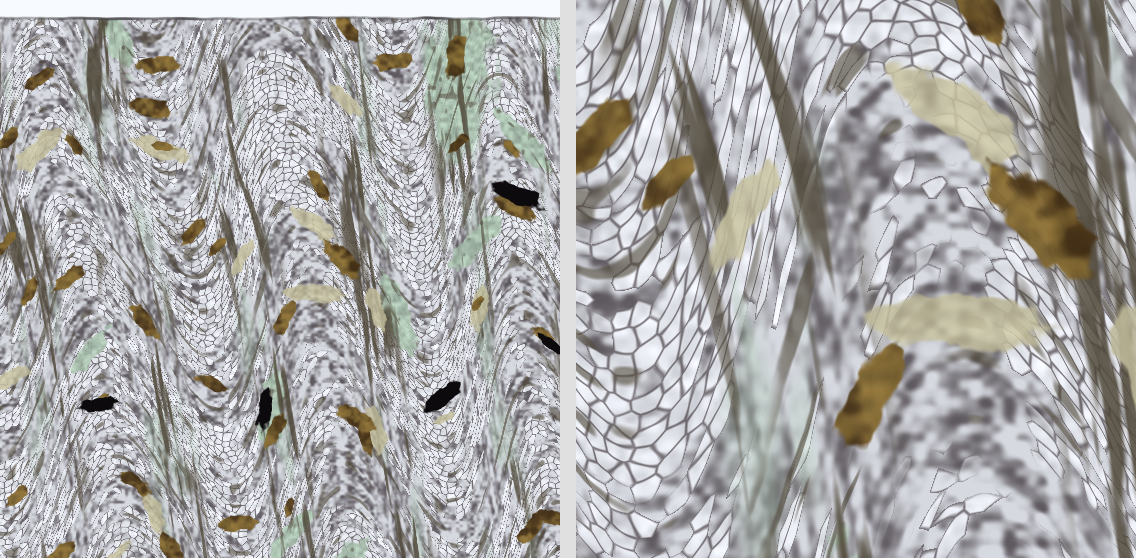
Left: the whole. Right: its middle third, enlarged.
Write a Shadertoy shader that draws this texture.

```glsl
// Folded mica schist in thin section: crenulated quartz and mica with brown, green and black flakes.
const float FOLD_WIDTH = 0.39;
const float FOLD_HEIGHT = 0.14;
const float FOLD_LEAN = 0.12;
const float ROCK_TOP = 0.967;
const vec2 GRAIN_DENSITY = vec2(72.0, 90.0);
const vec2 CHLORITE_CENTRE = vec2(0.82, 0.87);
const vec3 GLASS = vec3(0.97, 0.985, 1.0);
const vec3 QUARTZ = vec3(0.92, 0.93, 0.96);
const vec3 GRAIN_EDGE = vec3(0.45, 0.43, 0.45);
const vec3 MICA_DARK = vec3(0.37, 0.35, 0.37);
const vec3 MICA_PALE = vec3(0.84, 0.85, 0.88);
const vec3 SEAM = vec3(0.30, 0.27, 0.21);
const vec3 BIOTITE = vec3(0.49, 0.39, 0.18);
const vec3 BIOTITE_DARK = vec3(0.27, 0.19, 0.08);
const vec3 TAN = vec3(0.76, 0.74, 0.61);
const vec3 CHLORITE = vec3(0.68, 0.78, 0.70);
const vec3 OPAQUE = vec3(0.05, 0.04, 0.05);

vec2 hash2(vec2 p) {
    vec3 a = fract(p.xyx * vec3(0.1031, 0.1030, 0.0973));
    a += dot(a, a.yzx + 33.33);
    return fract((a.xx + a.yz) * a.zy);
}

float noise(vec2 p) {
    vec2 i = floor(p), f = fract(p);
    f = f * f * (3.0 - 2.0 * f);
    vec2 e = vec2(0.0, 1.0);
    return mix(mix(hash2(i).x, hash2(i + e.yx).x, f.x),
               mix(hash2(i + e).x, hash2(i + e.yy).x, f.x), f.y);
}

float fbm(vec2 p) {
    return 0.55 * noise(p) + 0.3 * noise(p * 2.1 + 17.0) + 0.15 * noise(p * 4.3 + 41.0);
}

// Position across the fold train, in radians; zero on an arch crest
float foldPhase(vec2 p) {
    float x = p.x + FOLD_LEAN * (p.y - 0.6) + 0.07 * (noise(p * vec2(3.0, 2.5) + 5.0) - 0.5);
    return 6.2832 * (x - 0.14) / FOLD_WIDTH;
}

float layerSlope(vec2 p) {
    return -FOLD_HEIGHT * 6.2832 / FOLD_WIDTH * sin(foldPhase(p));
}

// Cellular grains: x = distance to the boundary, y = random tone
vec2 grains(vec2 p) {
    vec2 cell = floor(p);
    float near = 9.0, next = 9.0, tone = 0.0;
    for (int j = -1; j <= 1; j++)
    for (int i = -1; i <= 1; i++) {
        vec2 c = cell + vec2(i, j);
        vec2 r = hash2(c);
        float d = length(c + 0.1 + 0.8 * r - p);
        if (d < near) { next = near; near = d; tone = r.y; }
        else next = min(next, d);
    }
    return vec2(next - near, tone);
}

// Ragged plates scattered on a jittered grid, lying along the layers
float flakes(vec2 p, float cells, float share, vec2 halfSize, float seed) {
    float mask = 0.0;
    float ragged = 0.9 * (fbm(p * 55.0 + seed) - 0.5);
    vec2 base = floor(p * cells);
    for (int j = -1; j <= 1; j++)
    for (int i = -1; i <= 1; i++) {
        vec2 c = base + vec2(i, j);
        vec2 r = hash2(c + seed);
        if (hash2(c + seed + 71.0).x > share) continue;
        vec2 centre = (c + r) / cells;
        float a = atan(layerSlope(centre)) + 0.8 * (r.x - 0.5);
        vec2 d = p - centre;
        d = vec2(cos(a) * d.x + sin(a) * d.y, cos(a) * d.y - sin(a) * d.x);
        d = abs(d) / (halfSize * (0.55 + 0.8 * r.y));
        float edge = max(d.y, 0.8 * d.x + 0.4 * d.y) + ragged;
        mask = max(mask, 1.0 - smoothstep(0.88, 1.08, edge));
    }
    return mask;
}

void mainImage(out vec4 fragColor, in vec2 fragCoord) {
    vec2 p = fragCoord / iResolution.y;
    float phase = foldPhase(p);
    float limb = smoothstep(0.55, 0.98, abs(sin(phase)));
    vec2 layer = vec2(p.x, p.y - FOLD_HEIGHT * cos(phase)) + 0.008 * fbm(p * 25.0);
    vec2 cleavage = vec2(phase * FOLD_WIDTH / 6.2832, p.y);

    // Fibrous mica, drawn out along the limbs
    float fibre = 0.55 * noise(layer * vec2(60.0, 110.0)) + 0.45 * noise(p * vec2(150.0, 190.0));
    float drawn = 0.6 * noise(cleavage * vec2(170.0, 32.0)) + 0.4 * noise(p * vec2(210.0, 120.0));
    fibre = mix(fibre, drawn, 0.8 * limb);
    vec3 col = mix(MICA_DARK, MICA_PALE, smoothstep(0.12, 0.72, fibre));

    // Quartz grains, gathered in layers and hinges
    vec2 g = grains(layer * GRAIN_DENSITY);
    float band = fbm(layer * vec2(6.0, 15.0)) - 0.10 * limb - 0.05 * cos(phase) + 0.35 * (g.y - 0.5);
    vec3 quartz = mix(GRAIN_EDGE, QUARTZ + 0.06 * (g.y - 0.5), smoothstep(0.0, 0.22, g.x));
    quartz *= 0.90 + 0.16 * noise(p * 160.0);
    col = mix(col, quartz, 0.92 * smoothstep(0.42, 0.52, band));

    // Chlorite: one large body and smaller wisps
    vec2 body = (p - CHLORITE_CENTRE) / vec2(0.065, 0.14);
    float green = 1.0 - smoothstep(0.7, 1.15, length(body) + 1.1 * (fbm(p * vec2(40.0, 18.0)) - 0.5));
    green = max(green, flakes(p, 6.0, 0.2, vec2(0.06, 0.02), 211.0));
    green = max(green, 0.5 * limb * smoothstep(0.58, 0.72, fbm(cleavage * vec2(30.0, 5.0) + 9.0)));
    vec3 greenTone = CHLORITE * (0.83 + 0.28 * noise(p * 130.0));
    greenTone = mix(greenTone, SEAM, 0.6 * smoothstep(0.78, 0.92, noise(p * vec2(95.0, 70.0))));
    col = mix(col, greenTone, 0.88 * green);

    // Dark seams along the limbs and specks along the layers
    float seam = smoothstep(0.58, 0.72, fbm(cleavage * vec2(75.0, 7.0) + 30.0));
    float speck = smoothstep(0.76, 0.90, noise(layer * vec2(38.0, 85.0) + 60.0));
    col = mix(col, SEAM, max(0.85 * seam * limb, 0.6 * speck));

    // Tan and brown mica plates, then opaque grains
    col = mix(col, TAN * (0.9 + 0.2 * fibre), 0.85 * flakes(p, 8.0, 0.2, vec2(0.036, 0.013), 307.0));
    vec3 brown = mix(BIOTITE_DARK, BIOTITE, smoothstep(0.28, 0.58, fbm(p * 38.0 + 3.0)));
    brown *= 0.88 + 0.3 * noise(p * 120.0);
    col = mix(col, brown, 0.95 * flakes(p, 11.0, 0.32, vec2(0.029, 0.012), 103.0));
    col = mix(col, OPAQUE, flakes(p, 6.0, 0.16, vec2(0.032, 0.011), 401.0));

    // Cut rim of the section and clear glass above it
    float above = p.y - ROCK_TOP - 0.005 * (fbm(vec2(p.x * 22.0, 2.0)) - 0.5);
    float rim = 1.0 - smoothstep(0.001, 0.004, abs(above));
    col = mix(col, GLASS, smoothstep(-0.001, 0.002, above));
    col = mix(col, MICA_DARK * 0.8, rim * (0.35 + 0.65 * noise(vec2(p.x * 18.0, 8.0))));
    fragColor = vec4(clamp(col, 0.0, 1.0), 1.0);
}
```
